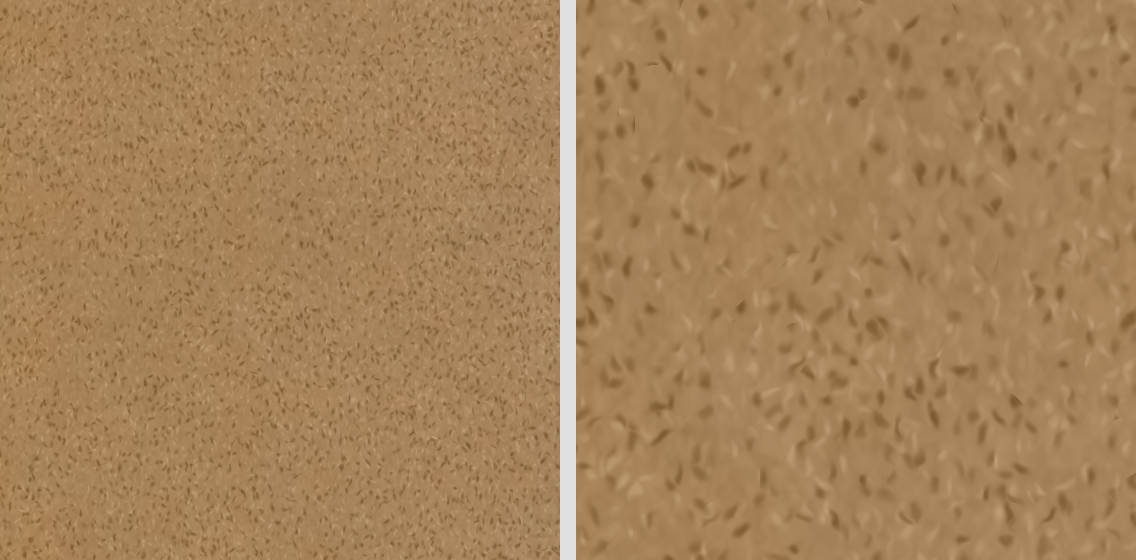
Left: the whole. Right: its middle third, enlarged.
Give the GLSL for this texture, as a Shadertoy shader.

```glsl
// Tan fibrous board: a softly mottled ground strewn with short, mostly upright
// flecks. Each fleck is a soft tilted ellipse jittered inside a grid cell;
// dark and pale layers are added over stretched value noise.

float hash(vec2 p) {
    return fract(sin(dot(p, vec2(127.1, 311.7))) * 43758.5453);
}

float valueNoise(vec2 p) {
    vec2 cell = floor(p);
    vec2 f = fract(p);
    f = f * f * (3.0 - 2.0 * f);
    float low = mix(hash(cell), hash(cell + vec2(1, 0)), f.x);
    float high = mix(hash(cell + vec2(0, 1)), hash(cell + vec2(1, 1)), f.x);
    return mix(low, high, f.y);
}

// Strongest fleck at uv; size holds the half width and half length
float flecks(vec2 uv, vec2 grid, vec2 size, float density, float seed) {
    vec2 home = floor(uv * grid);
    float mask = 0.0;
    for (int y = -1; y <= 1; y++) {
        for (int x = -1; x <= 1; x++) {
            vec2 cell = home + vec2(x, y);
            vec2 key = cell + seed;
            vec2 jitter = vec2(hash(key + 3.1), hash(key + 7.7));
            vec2 d = uv - (cell + jitter) / grid;

            // Lean either way from the vertical, now and then strongly
            float lean = hash(key + 13.3) * 2.0 - 1.0;
            float angle = 0.45 * lean + 0.8 * lean * lean * lean;
            d = mat2(cos(angle), sin(angle), -sin(angle), cos(angle)) * d;

            d /= size * mix(vec2(0.75, 0.6), vec2(1.2, 1.3),
                            vec2(hash(key + 19.9), hash(key + 23.5)));
            float present = step(hash(key + 31.7), density);
            float strength = mix(0.35, 1.0, hash(key + 41.3));
            mask = max(mask, present * strength * exp(-pow(dot(d, d), 1.4)));
        }
    }
    return mask;
}

void mainImage(out vec4 fragColor, in vec2 fragCoord) {
    vec2 uv = fragCoord / iResolution.y;

    // Slight wobble keeps the flecks from being perfect ellipses
    vec2 wobble = vec2(valueNoise(uv * 150.0), valueNoise(uv * 150.0 + 57.0)) - 0.5;
    vec2 p = uv + 0.004 * wobble;

    // Ground: broad mottling, warmer at the left and greyer at the right
    float patches = valueNoise(uv * 5.0 + 11.0) - 0.5;
    float clouds = valueNoise(uv * vec2(26.0, 20.0) + 31.0) - 0.5;
    vec3 color = vec3(0.655, 0.515, 0.352);
    color += vec3(-0.005, 0.004, 0.025) * (uv.x - 0.5);
    color += 0.018 * patches + 0.016 * clouds;
    color += vec3(0.012, -0.004, -0.008) * (valueNoise(uv * 14.0 + 71.0) - 0.5);

    // Fine upright fibre grain
    float grain = valueNoise(p * vec2(190.0, 115.0)) - 0.5;
    grain += 0.6 * (valueNoise(p * vec2(310.0, 210.0) + 91.0) - 0.5);
    color += 0.045 * grain;

    // Pale and dark flecks, thinning out in some patches
    float density = 0.55 + 0.35 * patches + 0.25 * clouds;
    float pale = flecks(p, vec2(92.0, 64.0), vec2(0.0023, 0.0052), density, 17.0);
    float dark = flecks(p, vec2(88.0, 66.0), vec2(0.0029, 0.0056), density, 203.0);
    color += vec3(0.075, 0.082, 0.083) * pale;
    color -= vec3(0.150, 0.148, 0.150) * dark;

    fragColor = vec4(clamp(color, 0.0, 1.0), 1.0);
}
```
